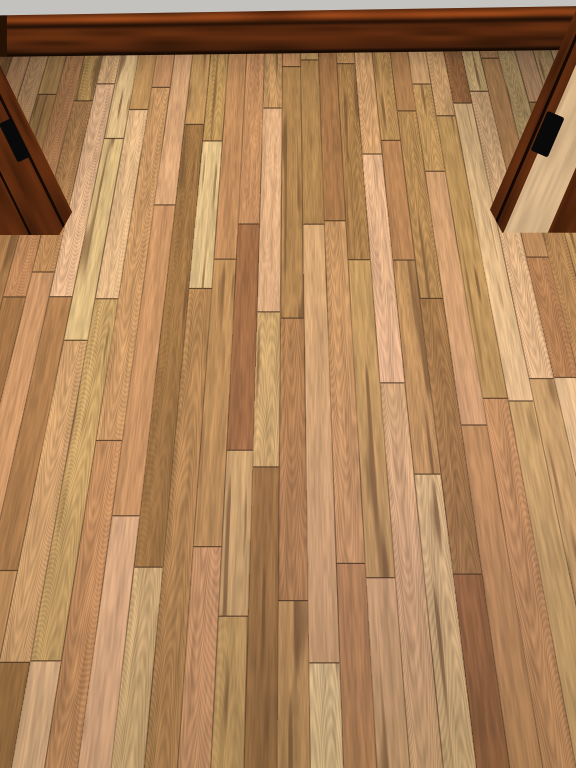
This texture is drawn by a WebGL 2 fragment shader. Its source:

```glsl
#version 300 es
precision highp float;

uniform vec2 u_resolution;
out vec4 fragColor;

#define VANISH vec2(0.376, -1.022)
#define BOARD_WIDTH 0.0214
#define BOARD_LENGTH 0.16
#define SEAM 0.0008
#define GRAIN 0.19
#define BROWN vec3(0.59, 0.42, 0.27)
#define HONEY vec3(0.74, 0.57, 0.38)
#define PALE vec3(0.86, 0.72, 0.55)
#define STAIN vec3(0.34, 0.16, 0.06)
#define DARK vec3(0.15, 0.065, 0.02)
#define WALL vec3(0.77, 0.76, 0.75)

float hash(vec2 p) {
    vec3 q = fract(vec3(p.xyx) * 0.1031);
    q += dot(q, q.yzx + 33.33);
    return fract((q.x + q.y) * q.z);
}

float noise(vec2 p) {
    vec2 i = floor(p), f = fract(p);
    f = f * f * (3.0 - 2.0 * f);
    return mix(mix(hash(i), hash(i + vec2(1, 0)), f.x),
               mix(hash(i + vec2(0, 1)), hash(i + vec2(1, 1)), f.x), f.y);
}

// Antialiased coverage of a signed distance, positive inside
float cover(float d) { return clamp(d * u_resolution.y + 0.5, 0.0, 1.0); }

// Distance from a line (x) and position along it (y)
vec2 lineCoords(vec2 p, vec2 a, vec2 b) {
    vec2 d = normalize(b - a), r = p - a;
    return vec2(d.x * r.y - d.y * r.x, dot(r, d));
}

float box(vec2 p, vec2 halfSize) {
    vec2 q = abs(p) - halfSize + 0.003;
    return 0.003 - length(max(q, 0.0)) - min(max(q.x, q.y), 0.0);
}

// Strip boards receding to the vanishing point
vec3 floorBoards(vec2 p) {
    float depth = p.y - VANISH.y;
    float u = (p.x - VANISH.x) / (depth * BOARD_WIDTH) + 0.35;
    float z = 1.0 / depth;
    float column = floor(u), across = fract(u);

    // One randomly placed butt joint per cell of each column
    float span = BOARD_LENGTH * mix(0.75, 1.3, hash(vec2(column + 60.0, 3.0)));
    float v = z / span + 9.0 * hash(vec2(column + 60.0, 8.0));
    float cell = floor(v), jointAt = 0.2 + 0.6 * hash(vec2(column + 90.0, cell));
    float fromJoint = fract(v) - jointAt;
    vec2 id = vec2(column + 70.0, cell + step(0.0, fromJoint) + 20.0);
    float tone = hash(id), hue = hash(id + 31.7), kind = hash(id + 67.3);

    vec3 color = mix(BROWN, HONEY, smoothstep(0.0, 0.45, tone));
    color = mix(color, PALE, smoothstep(0.45, 1.0, tone));
    color *= mix(vec3(1.02, 0.96, 0.97), vec3(0.99, 1.01, 0.93), hue);

    // Streaks, pores and arched growth rings
    vec2 g = vec2(u, z) + id * 3.7;
    float streak = noise(g * vec2(7.0, 26.0)) - 0.5;
    float pores = noise(g * vec2(19.0, 130.0)) - 0.5;
    float x = across - 0.3 - 0.4 * hue;
    float wave = z * 95.0 * sign(hue - 0.5) + 26.0 * x * x + 2.2 * noise(g * vec2(3.0, 40.0));
    float rings = sin(6.2832 * wave) * smoothstep(0.45, 0.7, kind);
    color *= 1.0 + GRAIN * (0.75 * streak + 0.75 * pores + 0.27 * rings);
    float mineral = smoothstep(0.72, 0.95, noise(g * vec2(5.0, 22.0) + 11.0));
    color = mix(color, BROWN * 0.72, 0.65 * mineral * step(0.45, hue));

    // Gaps between boards
    float side = min(across, 1.0 - across) * BOARD_WIDTH * depth;
    float butt = abs(fromJoint) * span * depth * depth;
    float sideGap = cover(SEAM - side) * mix(0.25, 0.65, noise(vec2(floor(u + 0.5), z * 25.0) + 50.0));
    color = mix(color, BROWN * 0.5, max(sideGap, 0.8 * cover(SEAM - butt)));

    // Soft light, cool sheen and shaded corners
    float sheen = exp(-14.0 * dot(p - vec2(0.52, 0.72), p - vec2(0.52, 0.72)));
    color = mix(color, color * vec3(0.97, 0.96, 1.06), sheen);
    color *= 1.04 - 0.14 * smoothstep(0.55, 1.0, p.y);
    float corner = smoothstep(0.16, 0.34, abs(p.x - 0.36)) * (1.0 - smoothstep(0.12, 0.34, p.y));
    color *= 1.0 - 0.32 * corner;
    return color * (1.0 - 0.25 * exp(-(p.y - 0.066) * 40.0));
}

vec3 stainedWood(vec2 g) {
    return mix(DARK, STAIN * 1.15, 0.35 + 0.65 * noise(g * vec2(160.0, 14.0)));
}

void main() {
    vec2 p = gl_FragCoord.xy / u_resolution;
    p = vec2(p.x * 0.75, 1.0 - p.y);
    vec3 color = floorBoards(p);

    // Wall and baseboard with a moulded cap
    float lean = p.x / 0.75;
    float top = mix(0.020, 0.008, lean), bottom = mix(0.074, 0.065, lean);
    float h = (p.y - top) / (bottom - top);
    vec3 board = stainedWood(vec2(p.y, p.x)) * (1.08 - 0.35 * smoothstep(0.5, 1.0, h));
    board += STAIN * 0.55 * exp(-pow((h - 0.13) * 12.0, 2.0));
    board = mix(board, DARK * 0.7, 0.8 * exp(-pow((h - 0.29) * 16.0, 2.0)));
    board = mix(board, DARK * 0.6, smoothstep(0.88, 0.97, h));
    board = mix(board, DARK, cover(0.009 - p.x));
    color = mix(color, board, cover(bottom - p.y));
    color = mix(color, WALL, cover(top - p.y));

    // Left door frame
    vec2 l = lineCoords(p, vec2(0.0, 0.085), vec2(0.094, 0.276));
    float foot = lineCoords(p, vec2(0.094, 0.276), vec2(0.077, 0.306)).x;
    vec3 frame = stainedWood(l);
    frame = mix(frame, DARK * 0.5, cover(0.0018 - abs(l.x - 0.018)));
    frame = mix(frame, DARK * 0.5, cover(0.0015 - abs(l.x - 0.062)));
    frame = mix(frame, vec3(0.035), cover(box(l - vec2(0.026, 0.096), vec2(0.009, 0.028))));
    color = mix(color, frame, cover(min(min(l.x, foot), 0.306 - p.y)));

    // Right door frame with a bare wood edge
    vec2 r = lineCoords(p, vec2(0.638, 0.273), vec2(0.75, 0.013));
    foot = lineCoords(p, vec2(0.654, 0.303), vec2(0.638, 0.273)).x;
    frame = stainedWood(r + 3.0);
    frame = mix(frame, DARK * 0.5, cover(0.002 - abs(r.x - 0.014)));
    vec3 bare = PALE * (0.88 + 0.16 * noise(r * vec2(260.0, 18.0) + 40.0));
    frame = mix(frame, bare, cover(min(r.x - 0.028, 0.081 - r.x)));
    frame = mix(frame, vec3(0.035), cover(box(r - vec2(0.03, 0.12), vec2(0.012, 0.028))));
    color = mix(color, frame, cover(min(min(r.x, foot), 0.303 - p.y)));

    fragColor = vec4(color, 1.0);
}
```
